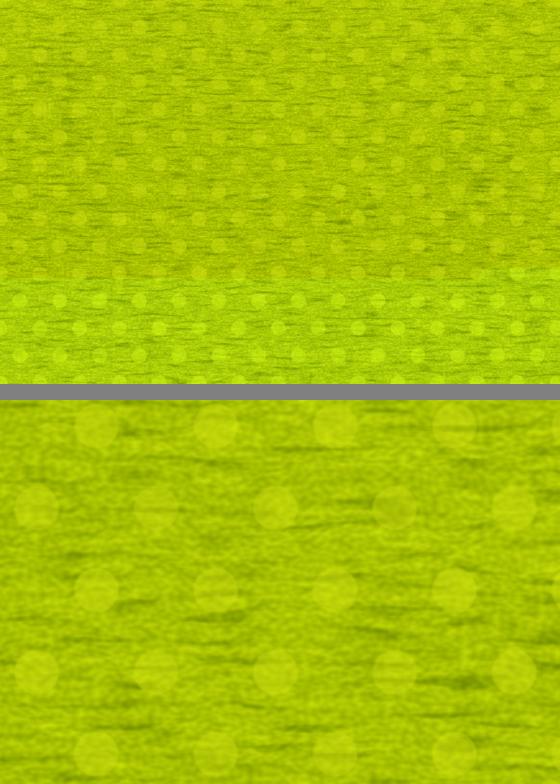
Top, the full canvas; bottom, a detail of the centre.
A WebGL 2 fragment shader for this pattern:

```glsl
#version 300 es
precision highp float;
// Lime crinkled paper with staggered pale polka dots and a brighter band along the bottom.

uniform vec2 u_resolution;
out vec4 outColor;

// Pseudo-random unit gradient for a lattice cell
vec2 latticeGradient(vec2 cell) {
    vec3 h = fract(cell.xyx * vec3(0.1031, 0.1030, 0.0973));
    h += dot(h, h.yzx + 33.33);
    float angle = 6.28318 * fract((h.x + h.y) * h.z);
    return vec2(cos(angle), sin(angle));
}

// Gradient noise, roughly -0.7 to 0.7
float gradientNoise(vec2 p) {
    vec2 i = floor(p), f = p - i;
    vec2 s = f * f * f * (f * (f * 6.0 - 15.0) + 10.0);
    vec2 e = vec2(1.0, 0.0);
    float a = dot(latticeGradient(i), f);
    float b = dot(latticeGradient(i + e.xy), f - e.xy);
    float c = dot(latticeGradient(i + e.yx), f - e.yx);
    float d = dot(latticeGradient(i + e.xx), f - e.xx);
    return mix(mix(a, b, s.x), mix(c, d, s.x), s.y);
}

// Horizontal creases, sharper on their dark side, with finer fibres and grain
float paperRelief(vec2 p) {
    p.y += 0.005 * gradientNoise(p * vec2(16.0, 24.0));
    float creases = gradientNoise(p * vec2(14.0, 108.0));
    creases = 0.8 * creases - 0.9 * smoothstep(0.12, 0.5, -creases) + 0.09;
    float fibres = gradientNoise(p * vec2(50.0, 150.0) + 31.0);
    float grain = gradientNoise(p * vec2(150.0, 220.0) + 77.0);
    float swell = gradientNoise(p * vec2(3.0, 18.0) + 11.0);
    return 0.065 * creases + 0.065 * fibres + 0.075 * grain + 0.025 * swell;
}

// Coverage of the dots: alternate rows shift by half a step
float dotMask(vec2 p, float pixel) {
    vec2 pitch = vec2(0.1036, 0.0712);
    float row = floor(p.y / pitch.y + 0.5);
    float x = p.x / pitch.x - 0.5 * mod(row, 2.0);
    vec2 offset = vec2(x - floor(x + 0.5), p.y / pitch.y - row) * pitch;
    float soft = max(pixel, 0.0016);
    return 1.0 - smoothstep(-soft, soft, length(offset) - 0.0192);
}

void main() {
    // Heights of the canvas, y measured down from the top
    vec2 p = vec2(gl_FragCoord.x, u_resolution.y - gl_FragCoord.y) / u_resolution.y;
    float pixel = 1.0 / u_resolution.y;

    // Bright band, its edge stepping up near the right side
    float bandTop = mix(0.725, 0.697, smoothstep(1.24, 1.27, p.x));
    float band = smoothstep(-pixel, pixel, p.y - bandTop);

    // Paper, slightly darker towards the middle
    vec3 paper = mix(vec3(0.645, 0.745, 0.002), vec3(0.65, 0.79, 0.025), band);
    paper += 0.012 * (1.0 - band) * (1.0 - smoothstep(0.0, 0.5, p.y));

    // Translucent dots, a little uneven in strength
    vec3 dotColor = mix(vec3(0.725, 0.812, 0.03), vec3(0.735, 0.88, 0.05), band);
    float strength = 0.93 + 0.2 * gradientNoise(p * 9.0 + 5.0);
    float dots = dotMask(p, pixel);
    vec3 color = mix(paper, dotColor, dots * min(strength, 1.0));

    // Relief shading, gentler on the dots
    color += paperRelief(p) * mix(1.35, 0.8, dots) * vec3(1.0, 0.95, 0.2);
    outColor = vec4(clamp(color, 0.0, 1.0), 1.0);
}
```
